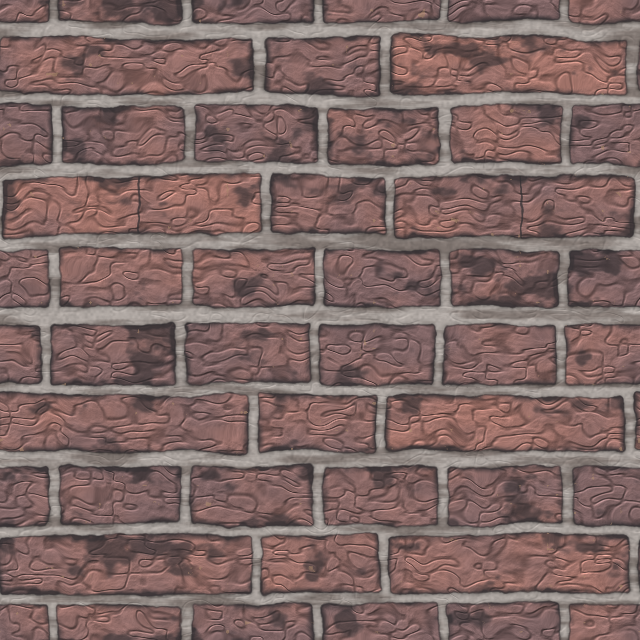
Write a Shadertoy shader that draws this texture.

```glsl
// Weathered brick wall: nine courses, five of short bricks and four that mix
// long and short ones. Each brick is a rounded-box distance with noisy edges;
// its face is lit from a crumbled height field, stained with soot and rust.

const float ROWS = 9.0;
const float UNITS = 5.0;               // short bricks across the canvas
const float BASE_Y = 0.0072;           // centre of the lowest course
const float HEADER_X = 0.0885;         // first joint of a short course
const float STRETCHER_X = -0.003;      // first joint of a mixed course
const float HALF_HEIGHT = 0.0455;
const float HALF_JOINT = 0.0075;
const float CORNER = 0.006;
const float BUTT_ROW = 6.0;            // course whose long bricks are split
const vec3 PLUM = vec3(0.455, 0.360, 0.360);
const vec3 RUST = vec3(0.590, 0.420, 0.385);
const vec3 SOOT = vec3(0.200, 0.185, 0.195);
const vec3 OCHRE = vec3(0.66, 0.53, 0.42);
const vec3 MORTAR = vec3(0.680, 0.650, 0.630);
const vec3 MORTAR_DARK = vec3(0.500, 0.460, 0.440);
// Hand-laid drift of every course: sideways, upwards
const vec2 DRIFT[9] = vec2[9](
    vec2(-0.001, 0.0045), vec2(-0.001, 0.0005), vec2(0.002, -0.0045),
    vec2(-0.009, -0.0015), vec2(-0.008, -0.0055), vec2(0.002, 0.0025),
    vec2(0.008, 0.0045), vec2(0.006, 0.0035), vec2(0.0, 0.001));

float hash(vec2 p) {
    return fract(sin(dot(p, vec2(127.1, 311.7))) * 43758.5453);
}

// Value noise that wraps at the canvas edges; freq is in whole cells
float noise(vec2 uv, vec2 freq) {
    vec2 p = uv * freq, i = floor(p), f = fract(p);
    f = f * f * (3.0 - 2.0 * f);
    vec2 a = mod(i, freq), b = mod(i + 1.0, freq);
    return mix(mix(hash(a), hash(vec2(b.x, a.y)), f.x),
               mix(hash(vec2(a.x, b.y)), hash(b), f.x), f.y);
}

float fbm(vec2 uv, vec2 freq) {
    float sum = 0.0, amp = 0.533;
    for (int i = 0; i < 4; i++) {
        sum += amp * noise(uv, freq);
        freq *= 2.0;
        amp *= 0.5;
    }
    return sum;
}

// Height of the brick face: warped creases plus fine grit
float relief(vec2 uv) {
    vec2 warp = vec2(noise(uv, vec2(26.0)), noise(uv + 0.37, vec2(31.0))) - 0.5;
    vec2 p = uv + 0.022 * warp;
    float crease = abs(2.0 * noise(p, vec2(48.0, 92.0)) - 1.0);
    return 0.45 * smoothstep(0.0, 0.35, crease) + 0.55 * fbm(p, vec2(85.0, 120.0));
}

float roundBox(vec2 p, vec2 size, float r) {
    vec2 q = abs(p) - size + r;
    return length(max(q, 0.0)) + min(max(q.x, q.y), 0.0) - r;
}

void mainImage(out vec4 fragColor, in vec2 fragCoord) {
    vec2 uv = fragCoord / iResolution.xy;
    float soft = max(1.0 / iResolution.y, 0.0012);

    // Chipped, wavy edges
    vec2 p = uv;
    p += 0.009 * (vec2(noise(uv, vec2(9.0)), noise(uv + 0.53, vec2(11.0))) - 0.5);
    p += 0.008 * (vec2(fbm(uv, vec2(44.0)), fbm(uv + 0.21, vec2(44.0))) - 0.5);

    // Course
    float course = floor((p.y - BASE_Y) * ROWS + 0.5);
    float y = p.y - BASE_Y - course / ROWS;
    float row = mod(course, ROWS);
    vec2 drift = DRIFT[int(row)];
    bool mixed = mod(row, 2.0) == (row < 4.5 ? 1.0 : 0.0) && row > 0.5;

    // Brick within the course: lo and hi are its joints in short-brick units
    float x = p.x + 0.008 * cos(6.2832 * p.x) - drift.x;
    float u = fract(x - (mixed ? STRETCHER_X : HEADER_X)) * UNITS;
    float lo = floor(u), hi = lo + 1.0;
    if (mixed) {
        lo = u < 2.0 ? 0.0 : (u < 3.0 ? 2.0 : 3.0);
        hi = u < 2.0 ? 2.0 : (u < 3.0 ? 3.0 : 5.0);
    }
    bool isLong = hi - lo > 1.5;
    vec2 id = vec2(lo, row);
    vec2 local = vec2((u - 0.5 * (lo + hi)) / UNITS, y - drift.y);
    local.y += (hash(id + 3.1) - 0.5) * 0.03 * local.x;
    vec2 size = vec2(0.5 * (hi - lo) / UNITS - HALF_JOINT, HALF_HEIGHT);
    size -= vec2(0.003, 0.002) * (hash(id + 7.7) - 0.5);
    float d = roundBox(local, size, CORNER);

    // Brick face: tone, lit relief, soot and flecks
    float height = relief(uv);
    float slope = height - relief(uv + vec2(-0.0009, 0.0019));
    float blotch = fbm(uv, vec2(13.0, 17.0));
    float redness = 0.6 * hash(id + 1.3) + (isLong ? 0.38 : 0.0) + 1.3 * (blotch - 0.5);
    vec3 brick = mix(PLUM, RUST, clamp(redness, 0.0, 1.0));
    brick *= mix(0.74, 1.22, height) * (1.0 + 0.8 * slope);
    float rim = smoothstep(-0.011, 0.0, d) * smoothstep(0.3, 0.65, fbm(uv + 0.11, vec2(28.0)));
    float stain = smoothstep(0.60, 0.74, fbm(uv + 0.67, vec2(19.0, 27.0)));
    brick = mix(brick, SOOT, clamp(0.8 * rim + 0.6 * stain, 0.0, 0.85));
    brick = mix(brick, SOOT, 0.65 * smoothstep(-0.0035, 0.0, d));
    brick = mix(brick, OCHRE, 0.6 * smoothstep(0.79, 0.86, fbm(uv + 0.43, vec2(70.0))));
    if (isLong && row == BUTT_ROW) {
        float butt = abs(local.x - 0.014);
        brick = mix(brick, SOOT, 0.75 * (1.0 - smoothstep(0.0005, 0.0025, butt)));
    }

    // Mortar: trowel streaks, sand, and shade beside the bricks
    float streak = fbm(uv, vec2(12.0, 75.0));
    float sand = noise(uv, vec2(230.0)) - 0.5;
    vec3 mortar = mix(MORTAR_DARK, MORTAR, smoothstep(0.24, 0.62, streak));
    mortar *= 1.0 + 0.12 * sand + 0.22 * slope;
    float shade = exp(-max(d, 0.0) / 0.0024);
    mortar *= 1.0 - shade * (local.y < 0.0 ? 0.42 : 0.22);

    float face = 1.0 - smoothstep(-soft, soft, d);
    fragColor = vec4(clamp(mix(mortar, brick, face), 0.0, 1.0), 1.0);
}
```
